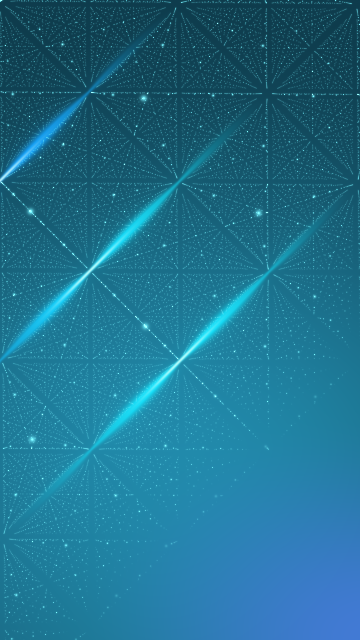
Write a Shadertoy shader that draws this background.

```glsl
// Diagonal light beams over a teal glow, with layered lattices of twinkling dots.

// Lengths are in canvas widths
const vec2  CORE        = vec2(0.25, 1.0255);  // centre of the middle beam
const vec2  PITCH       = vec2(0.5, 0.493);    // node spacing across and along the beams
const vec2  DOT_PHASE   = vec2(0.517, 0.0);
const float BASE_FREQ   = 0.784;               // coarsest lattice, in cells per node
const int   LAYERS      = 17;
const float DOT_RADIUS  = 0.0066;
const float BEAM_WAIST  = 0.004;
const float BEAM_BULGE  = 0.013;
const vec2  GLOW_CENTRE = vec2(0.53, 0.50);

const vec3 DEEP  = vec3(0.055, 0.235, 0.30);
const vec3 TEAL  = vec3(0.13, 0.54, 0.67);
const vec3 BLUE  = vec3(0.27, 0.48, 0.85);
const vec3 AZURE = vec3(0.08, 0.64, 1.00);
const vec3 CYAN  = vec3(0.08, 0.90, 1.00);
const vec3 SPARK = vec3(0.45, 0.95, 1.00);
const vec3 HOT   = vec3(0.85, 1.00, 0.97);

const float PI = 3.14159265;

float fadeOut(float start, float end, float x) {
    return 1.0 - smoothstep(start, end, x);
}

vec3 background(vec2 p) {
    vec2 d = p - GLOW_CENTRE;
    d *= vec2(0.75, d.y < 0.0 ? 0.65 : 1.0);
    vec3 col = mix(TEAL, DEEP, smoothstep(0.0, 1.3, length(d)));
    float corner = length((p - vec2(1.05, 0.0)) * vec2(0.85, 1.15));
    return mix(col, BLUE, 0.95 * fadeOut(0.0, 0.75, corner));
}

// Lattices whose frequencies differ by one: they fall in step at every node
float dots(vec2 q, float pixel) {
    float light = 0.0;
    for (int i = 0; i < LAYERS; i++) {
        float freq = BASE_FREQ + float(i);
        vec2 cell = fract(q * freq + DOT_PHASE + 0.5) - 0.5;
        float d = length(cell * PITCH / freq) * sqrt(0.5);
        float size = DOT_RADIUS / freq;
        float r = max(size, 0.55 * pixel);
        float shape = exp(-d * d / (r * r)) + 0.3 * exp(-d / (0.9 * r));
        float reach = 2.75 - 0.8 / freq - 0.08 * freq;
        light += shape * min(size / r, 1.0) * fadeOut(reach - 0.55, reach, q.x);
    }
    return light;
}

// Three parallel beams, pinched at the nodes and hot in the middle
vec3 addBeams(vec3 col, vec2 q) {
    float row = clamp(round(q.x), -1.0, 1.0);
    float d = abs(q.x - row) * PITCH.x * sqrt(0.5);
    float along = abs(q.y);
    float bulge = abs(sin(PI * q.y));
    float envelope = fadeOut(0.1, 2.0, along);
    float width = BEAM_WAIST + BEAM_BULGE * bulge * (0.5 + 0.5 * envelope);

    float core = exp(-d * d / (width * width));
    float halo = (0.12 + 0.22 * bulge) * exp(-d / 0.022);
    vec3 tint = mix(AZURE, CYAN, smoothstep(-1.0, 0.35, row + 0.35 * q.y));
    col = mix(col, tint, envelope * min(0.85 * core + halo, 1.0));

    float spark = exp(-d * d / (BEAM_WAIST * BEAM_WAIST)) * exp(-9.0 * along * along);
    return mix(col, HOT, 0.8 * spark);
}

void mainImage(out vec4 fragColor, in vec2 fragCoord) {
    vec2 p = fragCoord / iResolution.x;
    vec2 rel = p - CORE;
    vec2 q = vec2(rel.x - rel.y, rel.x + rel.y) / PITCH;  // x across, y along the beams

    vec3 col = addBeams(background(p), q);
    float light = dots(q, 1.0 / iResolution.x);
    col = mix(col, SPARK, min(0.75 * light, 1.0));
    col += 0.25 * HOT * smoothstep(0.9, 1.5, light);
    fragColor = vec4(clamp(col, 0.0, 1.0), 1.0);
}
```
